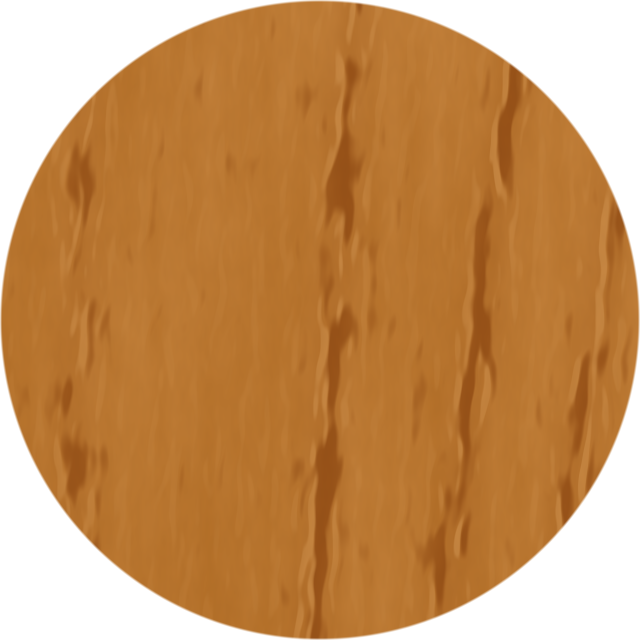
A WebGL 1 fragment shader for this texture:

```glsl
precision highp float;
// A round disc of honey-coloured oak with upright, broken pore veins on white.

#define DISC_RADIUS 0.4985
#define EDGE_SOFTNESS 0.0025
#define VEIN_WIDTH 0.036
#define VEIN_WANDER 0.016
#define FLECK_SCALE vec2(37.0, 8.5)
#define RELIEF_STEP 0.009
#define AMBER vec3(0.700, 0.435, 0.158)
#define HONEY vec3(0.758, 0.500, 0.228)
#define PORE_BROWN vec3(0.575, 0.305, 0.085)
#define RIDGE_LIGHT vec3(0.810, 0.570, 0.305)
#define PAPER vec3(1.0)

uniform vec2 u_resolution;

vec2 hashGradient(vec2 cell) {
  float angle = 6.2831853 * fract(sin(dot(cell, vec2(127.1, 311.7))) * 43758.545);
  return vec2(cos(angle), sin(angle));
}

// Gradient noise, roughly -0.7 to 0.7
float gradientNoise(vec2 p) {
  vec2 cell = floor(p);
  vec2 f = p - cell;
  vec2 u = f * f * f * (f * (f * 6.0 - 15.0) + 10.0);
  vec2 e = vec2(1.0, 0.0);
  float a = dot(hashGradient(cell), f);
  float b = dot(hashGradient(cell + e.xy), f - e.xy);
  float c = dot(hashGradient(cell + e.yx), f - e.yx);
  float d = dot(hashGradient(cell + e.xx), f - e.xx);
  return mix(mix(a, b, u.x), mix(c, d, u.x), u.y);
}

// Four veins that lean further to the right across the board
float veinMask(vec2 p) {
  vec4 centers = vec4(0.122, 0.522, 0.755, 0.935);
  vec4 slopes = vec4(0.02, 0.07, 0.13, 0.15);
  float wander = VEIN_WANDER * gradientNoise(vec2(p.x * 3.0, p.y * 7.0));
  vec4 offset = (p.x + wander - centers - slopes * (p.y - 0.5)) / VEIN_WIDTH;
  vec4 strength = exp(-offset * offset) * vec4(0.82, 1.0, 1.0, 0.95);
  return min(dot(strength, vec4(1.0)), 1.0);
}

// Upright pore flecks, drawn out along the grain
float fleckField(vec2 p) {
  p.x -= 0.07 * p.y + 0.006 * gradientNoise(p * vec2(9.0, 14.0));
  float coarse = gradientNoise(p * FLECK_SCALE + 11.3);
  float fine = gradientNoise(p * FLECK_SCALE * vec2(2.1, 2.3) + 47.9);
  return coarse + 0.42 * fine;
}

vec3 woodColor(vec2 p) {
  // Broad tone and faint streaks
  float broad = gradientNoise(p * vec2(5.0, 1.6) + 3.7);
  float streak = gradientNoise(p * vec2(31.0, 2.2) + 21.4);
  float mottle = gradientNoise(p * vec2(24.0, 13.0) + 65.2);
  float tone = 0.40 + 0.5 * broad + 0.35 * streak + 0.22 * mottle;
  tone += 0.25 * (p.x + p.y - 1.0);
  vec3 color = mix(AMBER, HONEY, clamp(tone, 0.0, 1.0));

  // Pores are dense in the veins and sparse between them
  float vein = veinMask(p);
  float breaks = gradientNoise(p * vec2(4.0, 6.0) + 33.1);
  float bias = mix(-0.42, 0.10, vein) + 0.28 * breaks;
  float field = fleckField(p);
  float pore = smoothstep(-0.04, 0.36, field + bias);
  float depth = mix(0.45, 0.90, vein);
  color = mix(color, PORE_BROWN, pore * depth);
  color = mix(color, PORE_BROWN, 0.16 * vein);

  // Lit ridges beside the pores
  float slope = fleckField(p + vec2(RELIEF_STEP, 0.002)) - field;
  float ridge = smoothstep(0.10, 0.38, slope) * (1.0 - pore);
  color = mix(color, RIDGE_LIGHT, ridge * mix(0.14, 0.60, vein));

  // Very soft fibre texture
  float fibre = gradientNoise(p * vec2(115.0, 38.0) + 8.6);
  return color * (1.0 + 0.016 * fibre);
}

void main() {
  float side = min(u_resolution.x, u_resolution.y);
  vec2 centered = (gl_FragCoord.xy - 0.5 * u_resolution) / side;
  float distanceToEdge = length(centered) - DISC_RADIUS;
  float outside = smoothstep(-EDGE_SOFTNESS, EDGE_SOFTNESS, distanceToEdge);
  gl_FragColor = vec4(mix(woodColor(centered + 0.5), PAPER, outside), 1.0);
}
```
